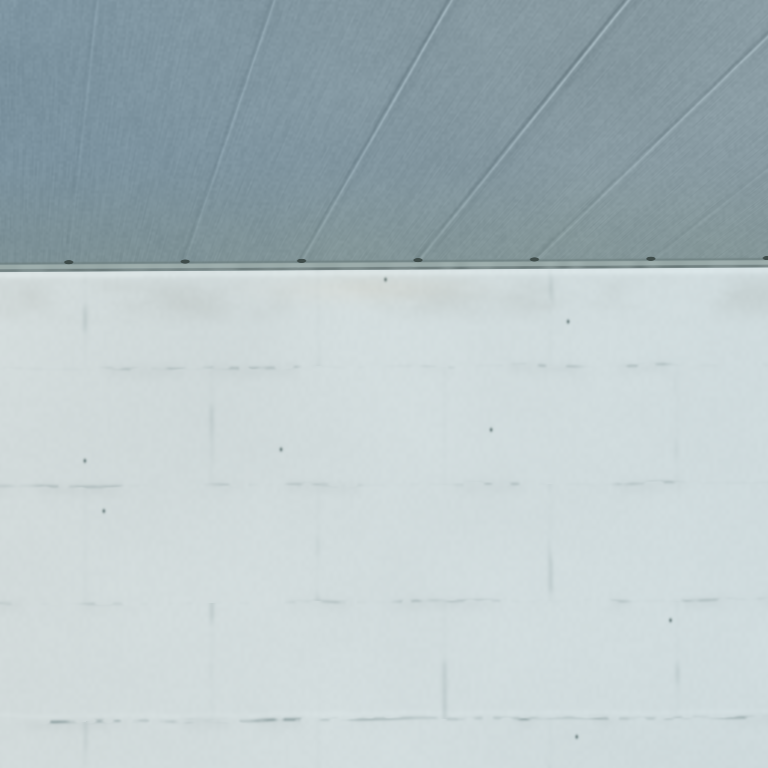
A WebGL 1 fragment shader for this texture:

```glsl
precision highp float;
uniform vec2 u_resolution;

#define EDGE_Y 0.646
#define EDGE_TILT 0.0060
#define RIB_SPACING 0.1516
#define RIB_SPREAD 0.0788
#define COURSE_HEIGHT 0.1530
#define BLOCK_WIDTH 0.3030
#define PANEL_BLUE vec3(0.490, 0.580, 0.630)
#define PANEL_GREY vec3(0.530, 0.602, 0.632)
#define PANEL_GREEN vec3(0.505, 0.578, 0.580)
#define WALL_COLOR vec3(0.818, 0.858, 0.863)
#define GRIME vec3(0.570, 0.640, 0.645)

float hash(vec2 p) {
  p = fract(p * vec2(0.1031, 0.1130));
  p += dot(p, p.yx + 33.33);
  return fract((p.x + p.y) * p.x * 43.7);
}

float noise(vec2 p) {
  vec2 i = floor(p), f = fract(p);
  f = f * f * (3.0 - 2.0 * f);
  return mix(mix(hash(i), hash(i + vec2(1.0, 0.0)), f.x),
             mix(hash(i + vec2(0.0, 1.0)), hash(i + 1.0), f.x), f.y);
}

float fbm(vec2 p) {
  float sum = 0.0, amp = 0.5;
  for (int i = 0; i < 4; i++) {
    sum += amp * noise(p);
    p = p * 2.03 + 17.3;
    amp *= 0.5;
  }
  return sum;
}

// Soft line or spot with the given half width
float soft(float d, float width) {
  return exp(-d * d / (width * width));
}

float band(float v, float lo, float hi, float blur) {
  return smoothstep(lo - blur, lo + blur, v) * (1.0 - smoothstep(hi - blur, hi + blur, v));
}

// Sheet panels whose seams fan out toward the top
vec3 panels(vec2 uv, float above) {
  float t = (uv.y - 0.659) / 0.341;
  float spacing = RIB_SPACING + RIB_SPREAD * t;
  float lane = (uv.x - 0.0885 - 0.038 * t) / spacing;
  float id = floor(lane + 0.5);
  float slope = (0.038 + RIB_SPREAD * id) / 0.341;
  float d = (lane - id) * spacing / sqrt(1.0 + slope * slope);

  vec3 col = mix(PANEL_BLUE, PANEL_GREY, smoothstep(0.1, 0.95, uv.x + 0.15 * t));
  float stain = fbm(uv * vec2(5.0, 9.0) + 4.0);
  col = mix(col, PANEL_GREEN, (1.0 - smoothstep(0.0, 0.16, above)) * (0.4 + 0.7 * stain));
  col += 0.045 * (stain - 0.47);
  col += 0.012 * (hash(vec2(floor(lane), 3.0)) - 0.5);

  // Brushed grain following the panels
  col += 0.022 * (noise(vec2(lane * 75.0, uv.y * 45.0)) - 0.5);
  col += 0.025 * (noise(uv * 260.0) - 0.5);

  // Shadow and highlight along each seam
  float strength = 0.2 + 0.8 * soft(id - 2.8, 1.7);
  strength *= mix(0.45, 1.0, smoothstep(0.0, 0.8, t));
  col -= strength * 0.085 * soft(d + 0.0030, 0.0028);
  col += strength * 0.120 * soft(d - 0.0008, 0.0020);
  col -= strength * 0.025 * soft(d - 0.0070, 0.0050);
  return col;
}

// Painted blocks with worn mortar joints
vec3 wall(vec2 uv, float below) {
  vec3 col = WALL_COLOR + vec3(0.006, 0.0, -0.004) * (1.0 - 2.0 * uv.x);
  col += 0.030 * (fbm(uv * vec2(4.0, 5.0) + 9.0) - 0.47);
  col += 0.010 * (noise(uv * vec2(190.0, 150.0)) - 0.5);
  float wobble = 0.004 * (noise(vec2(uv.x * 22.0, uv.y * 6.0)) - 0.5);
  float rows = (uv.y - 0.061 - 0.005 * uv.x + wobble) / COURSE_HEIGHT;
  float row = floor(rows + 0.5);
  float dy = (rows - row) * COURSE_HEIGHT;
  float lowest = 1.0 - step(0.5, row);
  float exists = step(-0.5, row) * (1.0 - step(3.5, row));
  float patches = smoothstep(0.48, 0.75, noise(vec2(uv.x * 19.0 + row * 7.7, row)));
  float broken = smoothstep(0.25, 0.8, noise(uv * vec2(85.0, 130.0)));
  float worn = mix(0.04 + 0.28 * patches, 0.28 + 0.45 * patches, lowest);
  col = mix(col, GRIME, exists * worn * broken * soft(dy, 0.0026));
  col -= exists * 0.015 * patches * soft(dy + 0.004, 0.010);
  col += lowest * 0.012 * soft(dy - 0.007, 0.004);

  // Vertical joints staggered between courses
  float course = floor(rows);
  float shift = 0.276 - 0.165 * mod(course, 2.0);
  float dx = (fract((uv.x - shift) / BLOCK_WIDTH + 0.5) - 0.5) * BLOCK_WIDTH;
  float streak = smoothstep(0.5, 0.85, noise(uv * vec2(30.0, 24.0)));
  col = mix(col, GRIME, (0.03 + 0.20 * streak) * soft(dx, 0.004));

  // Sparse dark chips
  vec2 cell = floor(uv * 13.0);
  vec2 place = 0.2 + 0.6 * vec2(hash(cell + 5.1), hash(cell + 27.4));
  float chip = length((fract(uv * 13.0) - place) / 13.0 * vec2(1.0, 0.8));
  col = mix(col, vec3(0.38, 0.46, 0.46), 0.7 * step(0.91, hash(cell + 61.0)) * soft(chip, 0.0023));

  // Damp tint and pale rim under the ledge
  float damp = smoothstep(0.3, 0.7, fbm(uv * vec2(9.0, 20.0)));
  col -= vec3(0.035, 0.038, 0.043) * damp * band(below, 0.015, 0.06, 0.02);
  col += vec3(0.010, -0.005, -0.020) * soft(uv.x - 0.48, 0.12) * soft(below - 0.025, 0.018);
  col += 0.035 * soft(below - 0.004, 0.005);
  return col;
}

void main() {
  vec2 uv = gl_FragCoord.xy / u_resolution;
  float blur = max(0.0011, 0.7 / u_resolution.y);
  float e = uv.y - EDGE_Y - EDGE_TILT * uv.x;
  vec3 col = mix(wall(uv, -e), panels(uv, e), smoothstep(-blur, blur, e));

  // Ledge: lower shadow, pale lip, upper crease
  float grit = noise(vec2(uv.x * 60.0, 2.0));
  col = mix(col, vec3(0.41, 0.47, 0.47) + 0.10 * grit, band(e, 0.0, 0.0035, blur));
  col = mix(col, vec3(0.585, 0.650, 0.645) + 0.04 * grit, band(e, 0.0035, 0.0095, blur));
  col = mix(col, vec3(0.42, 0.49, 0.49), 0.65 * soft(e - 0.0108, 0.0016));

  // Fasteners at the foot of every seam
  float rx = (fract((uv.x - 0.0895) / RIB_SPACING + 0.5) - 0.5) * RIB_SPACING;
  float rivet = length(vec2(rx, (e - 0.0120) * 2.2));
  col = mix(col, vec3(0.22, 0.27, 0.26), 0.9 * (1.0 - smoothstep(0.0045, 0.0072, rivet)));
  gl_FragColor = vec4(clamp(col, 0.0, 1.0), 1.0);
}
```
